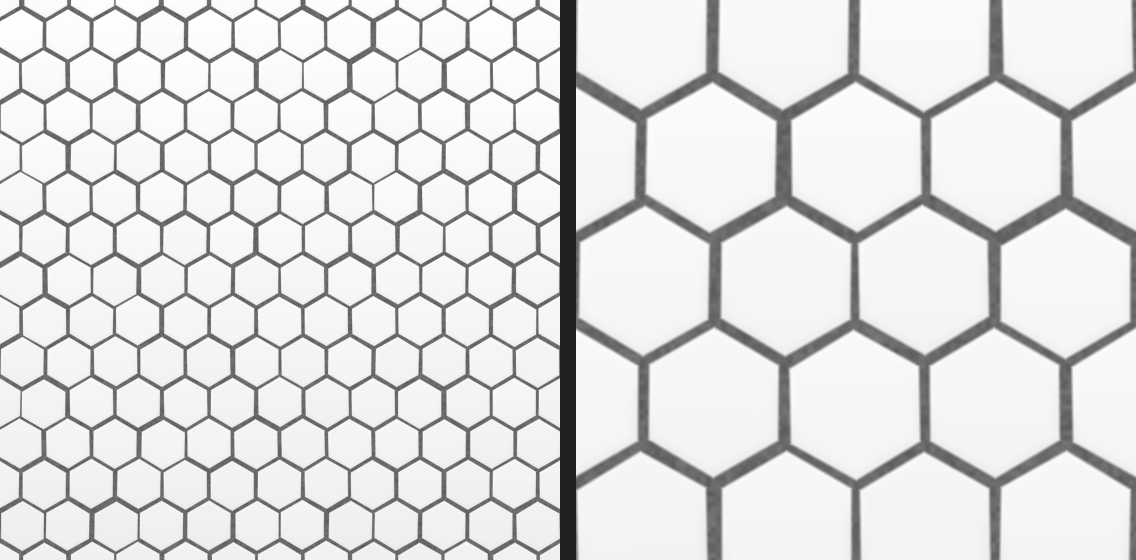
Left, the full canvas; right, a detail of the centre.
A three.js fragment shader for this pattern:

```glsl
// Glossy white hexagon mosaic, points up, set in speckled dark grey grout.
// Each point finds its hexagonal cell, then measures the distance to that
// cell's slightly shifted and turned tile; glaze shading is added on top.

#define PITCH vec2(0.0839, 0.0731)   // tile spacing across, row spacing up
#define ANCHOR vec2(0.5828, 0.5729)  // centre of one tile
#define GROUT_WIDTH 0.0068
#define EDGE_SOFTNESS 0.0014
#define SHIFT 0.0022                 // largest setting error of a tile
#define TURN 0.022                   // largest tile rotation, radians
#define GROUT_SHADE 0.41
#define GROUT_SPECKLE 0.13
#define GLAZE_BOTTOM 0.940
#define GLAZE_TOP 0.991

varying vec2 vUv;

const float ROW_STEP = 0.8660254;    // row spacing of hexagons of unit width

float hash(vec2 p) {
  vec3 q = fract(p.xyx * vec3(0.1031, 0.1030, 0.0973));
  q += dot(q, q.yzx + 33.33);
  return fract((q.x + q.y) * q.z);
}

float noise(vec2 p) {
  vec2 i = floor(p);
  vec2 f = fract(p);
  f = f * f * (3.0 - 2.0 * f);
  return mix(mix(hash(i), hash(i + vec2(1.0, 0.0)), f.x),
             mix(hash(i + vec2(0.0, 1.0)), hash(i + 1.0), f.x), f.y);
}

// Offset from the nearest cell centre, for hexagons of unit width.
vec2 hexCell(vec2 p) {
  vec2 period = vec2(1.0, 2.0 * ROW_STEP);
  vec2 even = mod(p + 0.5 * period, period) - 0.5 * period;
  vec2 odd = mod(p, period) - 0.5 * period;
  return dot(even, even) < dot(odd, odd) ? even : odd;
}

// Signed distance to the sides of a unit-width hexagon.
float hexDistance(vec2 p) {
  p = abs(p);
  return max(p.x, 0.5 * p.x + ROW_STEP * p.y) - 0.5;
}

void main() {
  vec2 scale = vec2(PITCH.x, PITCH.y / ROW_STEP);
  vec2 p = (vUv - ANCHOR) / scale;
  vec2 local = hexCell(p);
  vec2 id = floor((p - local) / vec2(0.5, ROW_STEP) + 0.5) + 64.0;

  // Uneven setting: most tiles sit well, a few stray, more so at the left.
  vec2 stray = 2.0 * vec2(hash(id), hash(id + 17.3)) - 1.0;
  float looseness = 1.0 + 0.5 * (1.0 - smoothstep(0.0, 0.12, vUv.x));
  vec2 offset = SHIFT * looseness * stray * abs(stray);
  float angle = TURN * (2.0 * hash(id + 41.7) - 1.0);
  vec2 q = local - offset / scale;
  q = mat2(cos(angle), sin(angle), -sin(angle), cos(angle)) * q;
  float d = hexDistance(q) * PITCH.x + 0.5 * GROUT_WIDTH;

  // Glaze: overall falloff, tile-to-tile tone, soft lower rim, bright top rim.
  float glaze = mix(GLAZE_BOTTOM, GLAZE_TOP, vUv.y);
  glaze += 0.010 * (hash(id + 73.1) - 0.5) + 0.008 * q.y;
  float rim = smoothstep(-0.007, 0.0, d);
  glaze += rim * mix(-0.025, 0.012, smoothstep(-0.2, 0.2, q.y - 0.3 * q.x));

  // Grout: sandy grain over a broader mottling.
  float grain = 0.65 * noise(vUv * 330.0) + 0.35 * noise(vUv * 90.0);
  float grout = GROUT_SHADE + GROUT_SPECKLE * (grain - 0.5);

  float shade = mix(glaze, grout, smoothstep(-EDGE_SOFTNESS, EDGE_SOFTNESS, d));
  gl_FragColor = vec4(vec3(min(shade, 1.0)), 1.0);
}
```
